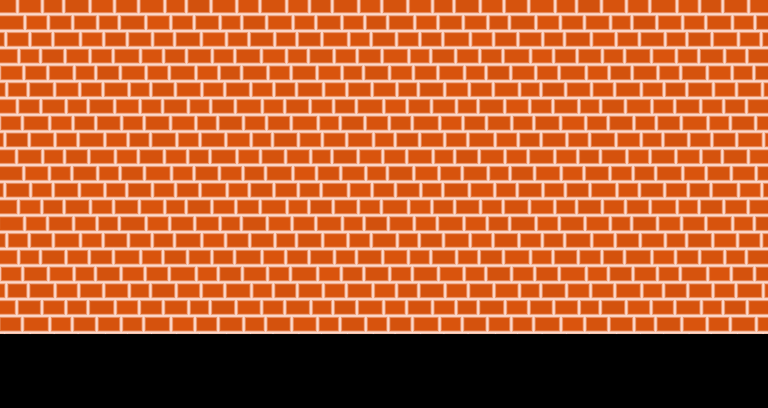
Reproduce this pattern procedurally as a Shadertoy shader.

```glsl
// Layered sines, roughly -1 to 1, varying per cell
float cellVariation(vec2 cell) {
    return 0.6 * sin(cell.x * 2.37 + cell.y * 4.91) + 0.4 * sin(cell.x * 5.13 - cell.y * 1.73);
}

void mainImage(out vec4 fragColor, in vec2 fragCoord) {
    // One unit is one brick wide and one course high
    vec2 wall = fragCoord / iResolution.xy * vec2(31.5, 24.35) - vec2(0.0, 4.5);
    float course = floor(wall.y);

    // Each course shifts by about a third of a brick
    float shift = 0.3 + (11.0 - course) / 3.0 + 0.07 * sin(course * 2.1);
    float along = wall.x - shift;

    // Nearest upright joint, slightly out of place
    float joint = round(along);
    float jointOffset = along - joint - 0.085 * cellVariation(vec2(joint, course));
    float brick = jointOffset < 0.0 ? joint - 1.0 : joint;

    // Distance to the mortar centre, in course heights
    float bedDistance = abs(wall.y - round(wall.y));
    float mortarDistance = min(abs(jointOffset) * 1.463, bedDistance);
    float soft = 0.5 * fwidth(wall.y);
    float mortar = 1.0 - smoothstep(0.012, max(0.174, soft), mortarDistance);

    // Brick faces with a faint change of tone
    vec3 brickColor = vec3(0.84, 0.325, 0.05);
    brickColor *= 1.0 + 0.018 * cellVariation(vec2(brick, course) + 7.0);
    vec3 color = mix(brickColor, vec3(0.99, 0.85, 0.80), mortar);

    // Black band below the wall
    color *= smoothstep(-soft, soft, wall.y + 0.09);
    fragColor = vec4(color, 1.0);
}
```
